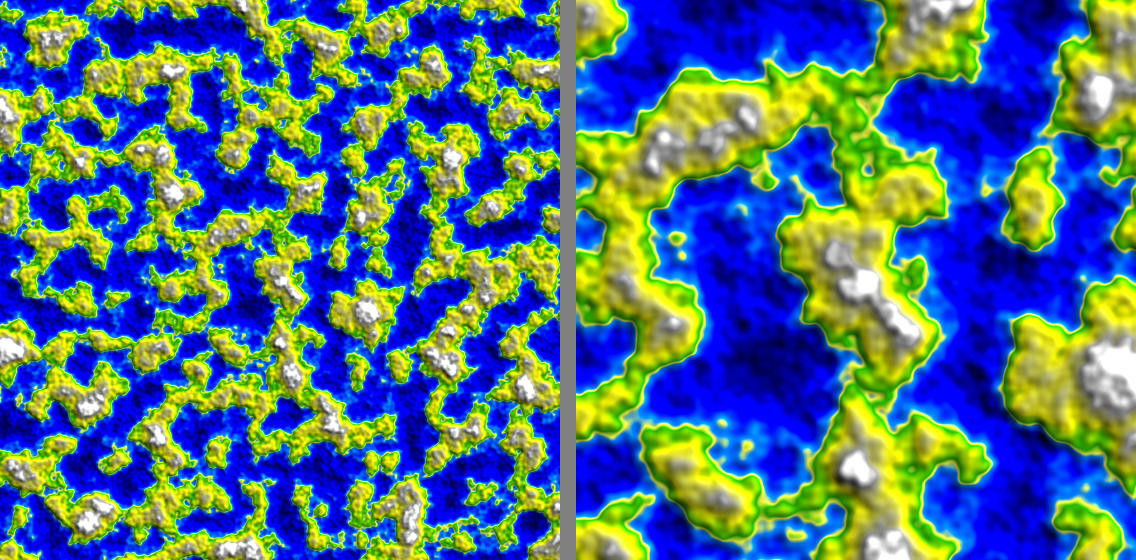
Left, the full canvas; right, a detail of the centre.
A WebGL 2 fragment shader for this texture:

```glsl
#version 300 es
precision highp float;
// Draws a shaded relief map of small winding islands in a deep blue sea.

uniform vec2 u_resolution;
out vec4 fragColor;

const float BASE_FREQUENCY = 14.0;  // noise cells across the canvas
const int   OCTAVES = 4;
const float GAIN = 0.47;
const float LACUNARITY = 2.03;
const float AMPLITUDE = 1.65;
const float SEA_OFFSET = 0.02;      // raises the land a little
const float SLOPE_STEP = 0.002;     // distance for the slope estimate
const float RELIEF = 0.009;         // strength of the shading
const vec2  LIGHT_DIRECTION = vec2(0.7071, 0.7071);

// Heights and colours of the terrain ramp
const int STOPS = 8;
const float LEVEL[STOPS] = float[STOPS](
    -1.0, -0.25, 0.0, 0.0625, 0.125, 0.375, 0.75, 1.0);
const vec3 COLOUR[STOPS] = vec3[STOPS](
    vec3(0.0, 0.0, 0.5),     // deep sea
    vec3(0.0, 0.0, 1.0),     // sea
    vec3(0.0, 0.5, 1.0),     // shallows
    vec3(0.94, 0.94, 0.25),  // sand
    vec3(0.13, 0.63, 0.0),   // grass
    vec3(0.88, 0.88, 0.0),   // dry slopes
    vec3(0.5, 0.5, 0.5),     // rock
    vec3(1.0, 1.0, 1.0));    // snow

uint hash(uvec2 v) {
    uint h = v.x * 1597334677u ^ v.y * 3812015801u;
    h = (h ^ (h >> 16)) * 2146121005u;
    h = (h ^ (h >> 15)) * 2221713035u;
    return h ^ (h >> 16);
}

vec2 cellGradient(vec2 cell) {
    float angle = float(hash(uvec2(ivec2(cell))) >> 8) * 6.28319 / 16777216.0;
    return vec2(cos(angle), sin(angle));
}

float gradientNoise(vec2 p) {
    vec2 cell = floor(p);
    vec2 f = p - cell;
    vec2 w = f * f * f * (f * (f * 6.0 - 15.0) + 10.0);
    vec2 e = vec2(0.0, 1.0);
    float a = dot(cellGradient(cell), f);
    float b = dot(cellGradient(cell + e.yx), f - e.yx);
    float c = dot(cellGradient(cell + e.xy), f - e.xy);
    float d = dot(cellGradient(cell + e.yy), f - e.yy);
    return mix(mix(a, b, w.x), mix(c, d, w.x), w.y);
}

float terrainHeight(vec2 uv) {
    vec2 p = uv * BASE_FREQUENCY + 37.3;
    float sum = 0.0;
    float weight = AMPLITUDE;
    for (int i = 0; i < OCTAVES; i++) {
        sum += weight * gradientNoise(p);
        weight *= GAIN;
        p = p * LACUNARITY + vec2(19.7, 7.1);
    }
    return sum + SEA_OFFSET;
}

vec3 terrainColour(float h) {
    vec3 colour = COLOUR[0];
    for (int i = 1; i < STOPS; i++) {
        float t = clamp((h - LEVEL[i - 1]) / (LEVEL[i] - LEVEL[i - 1]), 0.0, 1.0);
        colour = mix(colour, COLOUR[i], t);
    }
    return colour;
}

vec3 shadedTerrain(vec2 uv) {
    float h = terrainHeight(uv);
    vec2 slope = vec2(terrainHeight(uv + vec2(SLOPE_STEP, 0.0)),
                      terrainHeight(uv + vec2(0.0, SLOPE_STEP))) - h;
    float light = 1.0 - RELIEF * dot(slope / SLOPE_STEP, LIGHT_DIRECTION);
    return clamp(terrainColour(h) * max(light, 0.0), 0.0, 1.0);
}

void main() {
    // Four samples per pixel smooth the shorelines
    vec3 colour = vec3(0.0);
    for (int i = 0; i < 4; i++) {
        vec2 offset = vec2(i & 1, i >> 1) * 0.5 - 0.25;
        colour += shadedTerrain((gl_FragCoord.xy + offset) / u_resolution.y);
    }
    fragColor = vec4(colour * 0.25, 1.0);
}
```
